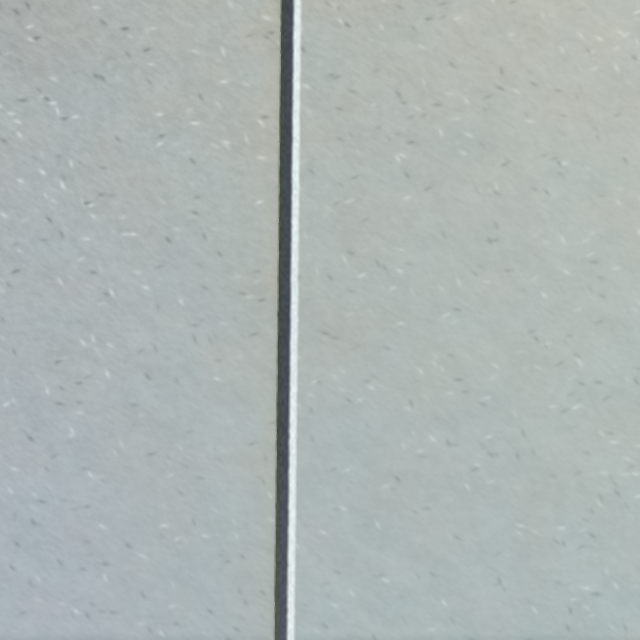
Reproduce this texture procedurally as a Shadertoy shader.

```glsl
// A pale grey-green painted panel split by a slightly leaning vertical groove.
// The panel is a bilinear tint with layered value noise and scattered flecks;
// the groove is a profile across its width: dark recess, then a bright lip.

const float SEAM_BOTTOM = 0.4285;   // left edge of the recess at y = 0
const float SEAM_TOP    = 0.4390;   // the same edge at y = 1
const float RECESS_W    = 0.0200;
const float LIP_END     = 0.0325;   // right side of the lip, from the left edge
const float EDGE_SOFT   = 0.0022;
const float GRAIN       = 0.034;
const float MOTTLE      = 0.016;
const float FLECK_CELLS = 75.0;
const float FLECK_RATE  = 0.16;

const vec3 LEFT_LOW   = vec3(0.665, 0.704, 0.732);
const vec3 LEFT_HIGH  = vec3(0.675, 0.699, 0.693);
const vec3 RIGHT_LOW  = vec3(0.677, 0.727, 0.722);
const vec3 RIGHT_HIGH = vec3(0.728, 0.745, 0.712);
const vec3 MID_LOW    = vec3(0.672, 0.716, 0.721);
const vec3 MID_HIGH   = vec3(0.692, 0.715, 0.690);
const vec3 WARM_TINT  = vec3(0.012, -0.004, -0.028);
const vec3 RECESS_L   = vec3(0.270, 0.300, 0.265);
const vec3 RECESS_R   = vec3(0.275, 0.295, 0.335);
const vec3 LIP        = vec3(0.880, 0.918, 0.922);

float hash(vec2 p) {
    vec3 q = fract(vec3(p.xyx) * 0.1031);
    q += dot(q, q.yzx + 33.33);
    return fract((q.x + q.y) * q.z);
}

float noise(vec2 p) {
    vec2 i = floor(p), f = fract(p);
    f = f * f * (3.0 - 2.0 * f);
    return mix(mix(hash(i), hash(i + vec2(1, 0)), f.x),
               mix(hash(i + vec2(0, 1)), hash(i + vec2(1, 1)), f.x), f.y);
}

vec2 rotate(vec2 p, float a) {
    float c = cos(a), s = sin(a);
    return vec2(c * p.x + s * p.y, c * p.y - s * p.x);
}

// Signed specks: one short, tilted stroke in some of the cells.
float flecks(vec2 p) {
    vec2 cell = floor(p);
    float sum = 0.0;
    for (int j = -1; j <= 1; j++)
    for (int i = -1; i <= 1; i++) {
        vec2 id = cell + vec2(i, j);
        vec2 centre = id + vec2(hash(id + 11.0), hash(id + 47.0));
        vec2 d = rotate(p - centre, mix(-1.3, 0.5, hash(id + 83.0)));
        float present = step(hash(id + 5.0), FLECK_RATE);
        float tone = hash(id + 29.0) * 2.0 - 1.0;
        sum += present * tone * exp(-dot(d * d, vec2(4.0, 18.0)));
    }
    return sum;
}

vec3 panel(vec2 uv) {
    // Broad light: cooler below, warmer towards the upper right.
    vec3 left = mix(LEFT_LOW, LEFT_HIGH, uv.y);
    vec3 mid = mix(MID_LOW, MID_HIGH, uv.y);
    vec3 right = mix(RIGHT_LOW, RIGHT_HIGH, uv.y);
    vec3 col = mix(left, mid, smoothstep(0.0, 0.5, uv.x));
    col = mix(col, right, smoothstep(0.4, 1.0, uv.x));
    col -= 0.016 * smoothstep(0.3, 0.0, uv.x) * smoothstep(0.75, 1.0, uv.y);
    col -= 0.030 * smoothstep(0.012, 0.0, uv.y);

    // Paint texture: streaks fall to the right, rougher at the upper left.
    vec2 s = rotate(uv + 2.0, -0.55);
    float grain = noise(s * vec2(95.0, 190.0)) + 0.6 * noise(s * vec2(210.0, 330.0)) - 0.8;
    float mottle = noise(s * vec2(14.0, 30.0)) + noise(s * vec2(35.0, 65.0)) - 1.0;
    float rough = mix(0.6, 1.1, smoothstep(1.3, 0.0, uv.x + 1.0 - uv.y));
    col += GRAIN * rough * grain + MOTTLE * mottle;
    col += 0.12 * rough * flecks(uv * FLECK_CELLS);
    col += 0.012 * (noise(uv * 18.0 + 7.0) - 0.5) * vec3(1.0, -0.3, -1.0);
    return col;
}

vec3 groove(vec3 col, vec2 uv, float soft) {
    float wobble = 0.0008 * (noise(vec2(3.0, uv.y * 110.0)) - 0.5);
    float d = uv.x - mix(SEAM_BOTTOM, SEAM_TOP, uv.y) + wobble;

    // Warm fringe and faint shade on the panel beside the recess.
    col += WARM_TINT * exp(-abs(d) / 0.028) * step(d, RECESS_W);
    col -= 0.05 * exp(-abs(d) / 0.004) * step(d, 0.0);

    // Lip first, then the recess over its left part.
    float speckle = noise(uv * vec2(260.0, 190.0)) - 0.5;
    float lip = smoothstep(LIP_END + soft, LIP_END - 2.0 * soft, d) * step(0.0, d);
    col = mix(col, LIP + 0.07 * speckle, lip);
    vec3 dark = mix(RECESS_L, RECESS_R, smoothstep(0.003, 0.013, d));
    dark += 0.05 * speckle + 0.04 * smoothstep(0.45, 0.0, uv.y);
    float recess = smoothstep(-soft, soft, d)
                 * smoothstep(RECESS_W + 1.6 * soft, RECESS_W - 1.6 * soft, d);
    return mix(col, dark, recess);
}

void mainImage(out vec4 fragColor, in vec2 fragCoord) {
    vec2 uv = fragCoord / iResolution.xy;
    float soft = max(EDGE_SOFT, 0.75 / iResolution.x);
    vec3 col = groove(panel(uv), uv, soft);
    fragColor = vec4(clamp(col, 0.0, 1.0), 1.0);
}
```
